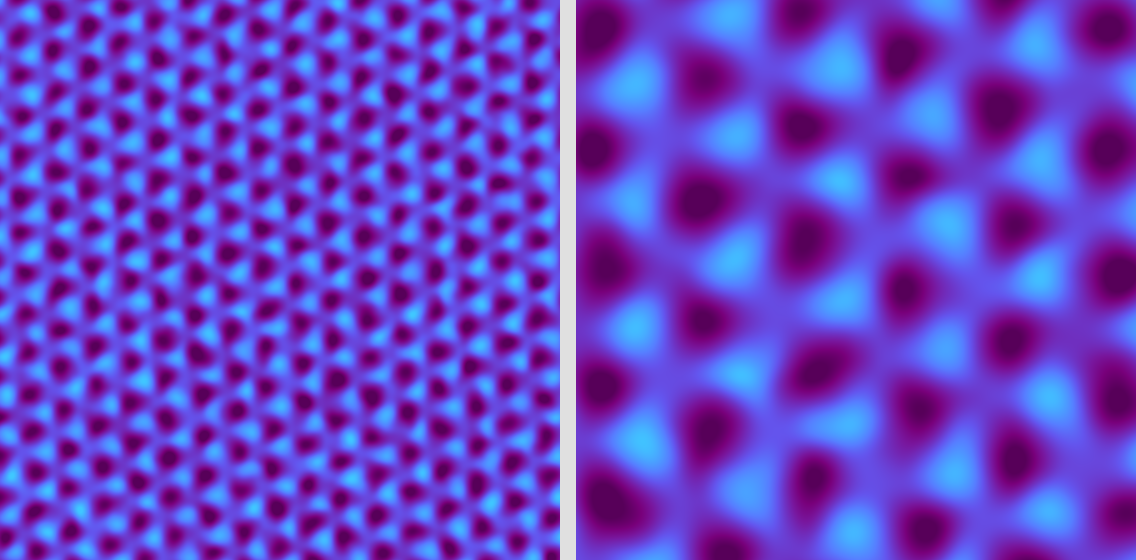
Left: the whole. Right: its middle third, enlarged.
Write a WebGL 2 fragment shader that draws this pattern.

```glsl
#version 300 es
precision highp float;
// Draws a slightly bent hexagonal lattice of soft blue peaks and purple pits.

uniform vec2 u_resolution;
out vec4 fragColor;

const float TAU = 6.2831853;
const vec2 FIRST_PEAK = vec2(0.0547, 0.026);  // measured from the top left
const vec2 COLUMN_STEP = vec2(0.0611, 0.029); // to the next column
const float ROW_STEP = 0.071;                 // down within one column
const float BEND = 0.0365;                    // sideways drift at the bottom
const float WAVE_PHASE = 0.60;                // sets peak, pit and saddle heights

// Integer hash to the range 0..1.
float hash(ivec2 cell, uint seed) {
    uint h = uint(cell.x) * 1597334677u ^ uint(cell.y) * 3812015801u ^ seed * 2654435769u;
    h = (h ^ (h >> 16)) * 2246822519u;
    h = (h ^ (h >> 13)) * 3266489917u;
    return float((h ^ (h >> 16)) >> 8) / 16777216.0;
}

// Smooth value noise in the range -1..1.
float noise(vec2 p, uint seed) {
    ivec2 cell = ivec2(floor(p));
    vec2 f = fract(p);
    f = f * f * f * (f * (f * 6.0 - 15.0) + 10.0);
    float lower = mix(hash(cell, seed), hash(cell + ivec2(1, 0), seed), f.x);
    float upper = mix(hash(cell + ivec2(0, 1), seed), hash(cell + ivec2(1, 1), seed), f.x);
    return 2.0 * mix(lower, upper, f.y) - 1.0;
}

// Lattice coordinates: whole numbers fall on the peaks.
vec2 latticeCoords(vec2 p) {
    vec2 q = p - FIRST_PEAK;
    q.x -= BEND * p.y * p.y;
    float column = q.x / COLUMN_STEP.x;
    return vec2(column, (q.y - column * COLUMN_STEP.y) / ROW_STEP);
}

// Three plane waves whose phases add up to zero.
float latticeHeight(vec2 uv, float phase) {
    vec3 angles = TAU * vec3(uv, -uv.x - uv.y) - phase;
    return dot(cos(angles), vec3(1.0));
}

// Evenly spaced colour stops from pit to peak.
vec3 heightColor(float height) {
    const vec3 stops[8] = vec3[8](
        vec3(0.34, 0.00, 0.35), vec3(0.47, 0.00, 0.48),
        vec3(0.47, 0.09, 0.62), vec3(0.43, 0.20, 0.77),
        vec3(0.39, 0.33, 0.93), vec3(0.34, 0.49, 1.00),
        vec3(0.29, 0.63, 1.00), vec3(0.25, 0.78, 1.00));
    float t = clamp((height + 2.5) / 0.77, 0.0, 6.999);
    int i = int(t);
    return mix(stops[i], stops[i + 1], fract(t));
}

void main() {
    vec2 p = gl_FragCoord.xy / u_resolution;
    p.y = 1.0 - p.y;

    // Small wobble of each spot's place and outline
    vec2 wobble = vec2(noise(p * 26.0, 1u), noise(p * 26.0, 2u));
    float height = latticeHeight(latticeCoords(p + 0.005 * wobble), WAVE_PHASE);

    // Uneven strength from spot to spot, with a finer grain
    height += 0.40 * noise(p * 24.0, 3u) + 0.30 * noise(p * 46.0, 4u);

    fragColor = vec4(heightColor(height), 1.0);
}
```
